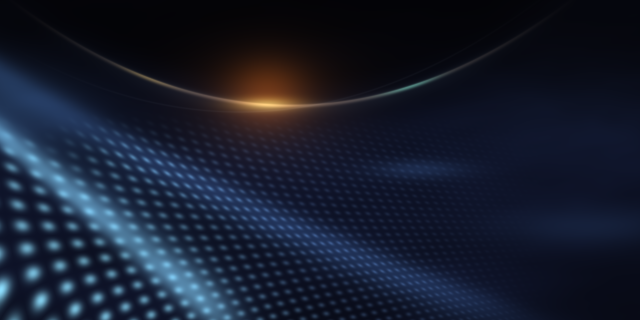
This background is drawn by a Shadertoy shader. Its source:

```glsl
// Draws a dark wave of glowing dots beneath a thin arc of light with a warm flare.

const vec3 NIGHT = vec3(0.012, 0.012, 0.025);
const vec3 NAVY = vec3(0.050, 0.068, 0.145);
const vec3 MIST = vec3(0.10, 0.17, 0.26);
const vec3 TEAL = vec3(0.42, 0.67, 0.71);
const vec3 STEEL = vec3(0.27, 0.38, 0.51);
const vec3 AMBER = vec3(0.58, 0.27, 0.06);
const vec3 GOLD = vec3(0.50, 0.40, 0.12);
const vec3 MINT = vec3(0.10, 0.42, 0.36);
const vec2 FLARE = vec2(0.835, 0.685);
const vec2 ARC_BOTTOM = vec2(0.91, 0.670);
const float ARC_BEND = 0.43;
const float DOT_SHARPNESS = 15.0;

float hash(vec2 p) {
    vec3 q = fract(vec3(p.xyx) * 0.1031);
    q += dot(q, q.yzx + 33.33);
    return fract((q.x + q.y) * q.z);
}

float noise(vec2 p) {
    vec2 i = floor(p), f = fract(p);
    f = f * f * (3.0 - 2.0 * f);
    return mix(mix(hash(i), hash(i + vec2(1, 0)), f.x),
               mix(hash(i + vec2(0, 1)), hash(i + vec2(1, 1)), f.x), f.y);
}

float clouds(vec2 p) {
    float sum = 0.0, weight = 0.5;
    for (int i = 0; i < 4; i++) {
        sum += weight * noise(p);
        p = p * 2.03 + 7.1;
        weight *= 0.5;
    }
    return sum;
}

// Soft elliptical spot
float spot(vec2 p, vec2 center, vec2 radius) {
    vec2 d = (p - center) / radius;
    return exp(-dot(d, d));
}

// Bell with a different width on each side of zero
float ridge(float d, float below, float above) {
    float s = d / (d < 0.0 ? below : above);
    return exp(-s * s);
}

// Signed distance, roughly, above an upward parabola
float arcDistance(vec2 p, vec2 bottom, float bend) {
    float dx = p.x - bottom.x;
    float slope = 2.0 * bend * dx;
    return (p.y - bottom.y - bend * dx * dx) / sqrt(1.0 + slope * slope);
}

// Dot lattice, finer with distance and sheared over the far crest
float dots(vec2 p, float farSide) {
    float bend = 0.09 * (1.0 - smoothstep(-0.10, 0.08, farSide));
    float q = p.x + 0.2 * p.y - bend;
    float column = 8.0 * q + 9.0 * q * q + 9.0 * p.x * p.y;
    float row = p.y * (4.0 + 28.0 * p.x) + 15.0 * p.y * p.y - 8.0 * p.x;
    vec2 grid = vec2(column, row);
    vec2 cell = fract(grid) - 0.5;
    vec2 footprint = fwidth(grid);
    float blur = smoothstep(0.35, 0.9, max(footprint.x, footprint.y));
    return mix(exp(-DOT_SHARPNESS * dot(cell, cell)), 3.1416 / DOT_SHARPNESS, blur);
}

void mainImage(out vec4 fragColor, in vec2 fragCoord) {
    vec2 p = fragCoord / iResolution.y;
    p.x += 1.0 - 0.5 * iResolution.x / iResolution.y;

    // Night sky and drifting mist
    float wisps = clouds(vec2(p.x * 2.0 + p.y, p.y * 6.0 - p.x));
    float arc = arcDistance(p, ARC_BOTTOM, ARC_BEND);
    vec3 color = mix(NAVY, NIGHT, 0.85 * smoothstep(0.45, 0.95, p.y));
    color = mix(color, NIGHT, 0.75 * smoothstep(-0.01, 0.10, arc));
    color *= 0.75 + 0.5 * wisps;
    color += MIST * 0.22 * wisps * spot(p, vec2(1.85, 0.62), vec2(0.45, 0.22));
    color += MIST * 0.55 * spot(p, vec2(1.31, 0.47), vec2(0.15, 0.03));
    color += MIST * 0.42 * spot(p, vec2(1.85, 0.29), vec2(0.28, 0.06));
    color *= 1.0 - 0.45 * spot(p, vec2(2.0, 0.0), vec2(0.35, 0.25));

    // Crests of the wave
    float nearSide = p.y - (0.58 - 0.82 * p.x);
    float farSide = p.y - (0.77 - 0.60 * p.x + 0.08 * p.x * p.x);
    float nearWidth = 0.035 + 0.05 * p.x;
    float nearCrest = ridge(nearSide, nearWidth, nearWidth * 1.3);
    nearCrest *= 1.0 - smoothstep(0.60, 0.85, p.x);
    float farCrest = ridge(farSide, 0.075, 0.05);
    float valley = smoothstep(0.0, 0.12, nearSide) * (1.0 - smoothstep(-0.08, 0.0, farSide));
    color *= 1.0 - 0.2 * valley;
    color += MIST * farCrest * (0.50 + 0.35 * wisps) * smoothstep(1.9, 1.2, p.x);
    color += MIST * 0.5 * spot(p, vec2(0.0, 0.66), vec2(0.28, 0.13));
    color += TEAL * nearCrest * (0.42 + 0.25 * wisps);
    color += MIST * 0.45 * ridge(nearSide, 0.06, 0.20) * smoothstep(1.0, 0.4, p.x);

    // Dots, fading toward the distance
    float fade = 1.4 * exp(-1.3 * (0.9 * p.x + 1.2 * p.y));
    fade *= smoothstep(0.66, 0.48, p.y) * smoothstep(1.75, 1.15, p.x);
    fade *= mix(1.0, smoothstep(0.08, 0.42, p.x), smoothstep(0.02, 0.10, nearSide));
    fade *= 1.0 + 0.5 * farCrest - 0.35 * nearCrest;
    vec3 dotColor = mix(TEAL, STEEL, smoothstep(0.5, 1.2, p.x + 0.6 * p.y));
    color += dotColor * fade * dots(p, farSide);

    // Thin arcs of light
    float reach = smoothstep(0.95, 0.25, abs(p.x - ARC_BOTTOM.x));
    float line = ridge(arc, 0.007, 0.004);
    float halo = ridge(arc, 0.035, 0.012);
    float mint = spot(p, vec2(1.29, 0.73), vec2(0.10, 0.05));
    float gold = spot(p, vec2(0.45, 0.75), vec2(0.10, 0.06));
    color += line * reach * (vec3(0.20, 0.17, 0.14) + 0.7 * MINT * mint + 0.5 * GOLD * gold);
    color += halo * reach * vec3(0.035, 0.045, 0.05);
    float echo = arcDistance(p, vec2(0.75, 0.65), 0.40);
    color += ridge(echo, 0.003, 0.003) * reach * vec3(0.025, 0.028, 0.03);

    // Warm flare with a bright core lying along the arc
    color += AMBER * 0.50 * spot(p, FLARE + vec2(0.0, 0.02), vec2(0.12, 0.10));
    color += AMBER * 0.22 * spot(p, FLARE, vec2(0.24, 0.17));
    color += GOLD * 0.65 * spot(p, FLARE - vec2(0.0, 0.01), vec2(0.11, 0.022));
    color += MINT * 0.30 * spot(p, FLARE - vec2(0.0, 0.012), vec2(0.06, 0.018));

    fragColor = vec4(clamp(color, 0.0, 1.0), 1.0);
}
```
